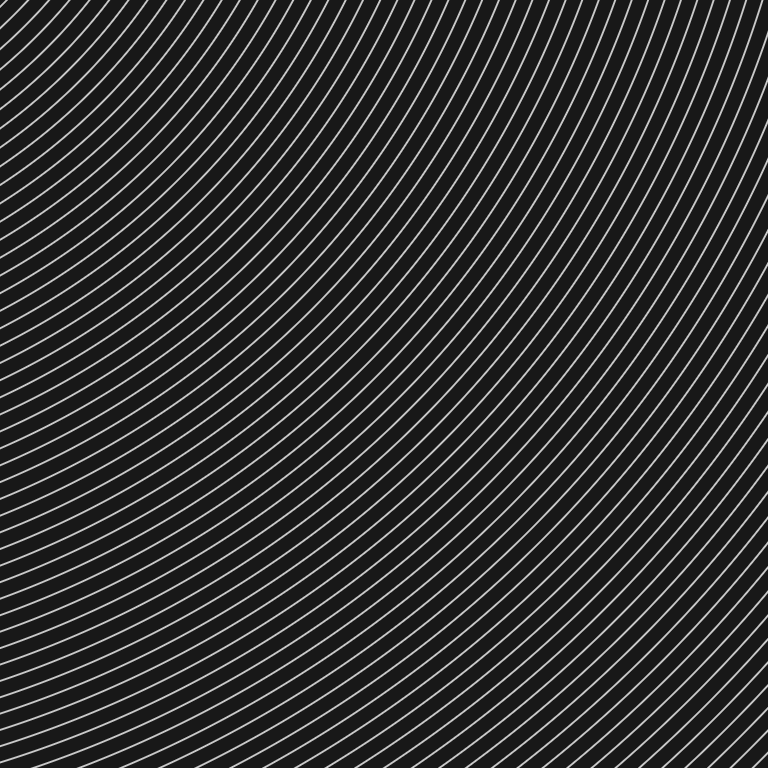
This pattern is drawn by a WebGL 1 fragment shader. Its source:

```glsl
precision highp float;

uniform vec2 u_resolution;

const vec2 RING_CENTER = vec2(-0.45, 1.45);
const float RING_SPACING = 0.0202;
const float RING_REFERENCE_RADIUS = 1.1276;
const float LINE_WIDTH = 0.00245;
const vec3 BACKGROUND_COLOR = vec3(0.094);
const vec3 LINE_COLOR = vec3(0.79);

// Distance from a radius to the nearest ring of the evenly spaced set
float ringDistance(float radius) {
    float phase = (radius - RING_REFERENCE_RADIUS) / RING_SPACING;
    return abs(fract(phase + 0.5) - 0.5) * RING_SPACING;
}

// Share of a pixel covered by a line at the given distance
float lineCoverage(float lineDistance, float pixelSize) {
    return clamp(0.5 + (0.5 * LINE_WIDTH - lineDistance) / pixelSize, 0.0, 1.0);
}

void main() {
    float canvasSize = min(u_resolution.x, u_resolution.y);
    vec2 position = gl_FragCoord.xy / canvasSize;

    // Concentric arcs around a point beyond the upper left corner
    float radius = length(position - RING_CENTER);
    float coverage = lineCoverage(ringDistance(radius), 1.0 / canvasSize);

    gl_FragColor = vec4(mix(BACKGROUND_COLOR, LINE_COLOR, coverage), 1.0);
}
```
